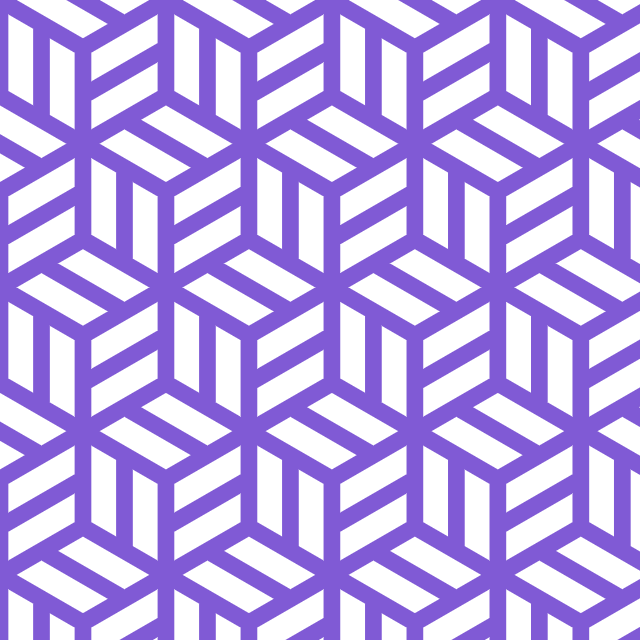
A Shadertoy shader for this pattern:

```glsl
// Isometric tumbling-block lattice: purple outlines, each rhombus split by a centre bar.
#define PERIOD 0.2593                      // star-to-star spacing, in canvas heights
#define LINE_WIDTH 0.0261                  // outline and bar width, in canvas heights
#define LINE_COLOR vec3(0.502, 0.353, 0.835)
#define FACE_COLOR vec3(1.0)

const float SIXTH_TURN = 1.04719755;
const float SQRT3 = 1.7320508;

// Offset from the nearest point of a triangular lattice with unit spacing.
vec2 nearestStar(vec2 p) {
    vec2 cell = vec2(1.0, SQRT3);
    vec2 a = mod(p + 0.5 * cell, cell) - 0.5 * cell;
    vec2 b = mod(p, cell) - 0.5 * cell;
    return dot(a, a) < dot(b, b) ? a : b;
}

// Rotate into the sixth of a turn centred on +x.
vec2 foldSector(vec2 p) {
    float angle = atan(p.y, p.x + (p == vec2(0.0) ? 1e-6 : 0.0));
    float turn = round(angle / SIXTH_TURN) * SIXTH_TURN;
    float c = cos(turn), s = sin(turn);
    return vec2(c * p.x + s * p.y, c * p.y - s * p.x);
}

// Distance to the closest centreline, in lattice units.
float blockLines(vec2 p) {
    vec2 q = foldSector(nearestStar(p));
    vec2 normal = vec2(0.5, 0.5 * SQRT3);
    float spoke = dot(vec2(q.x, -abs(q.y)), normal);
    float bar = abs(dot(q - vec2(0.5, 0.0), normal));
    return min(spoke, bar);
}

void mainImage(out vec4 fragColor, in vec2 fragCoord) {
    // Lattice is anchored at the top-left corner.
    vec2 p = (fragCoord - vec2(0.0, iResolution.y)) / iResolution.y;
    float edge = blockLines(p / PERIOD) * PERIOD - 0.5 * LINE_WIDTH;

    // One-pixel edge coverage.
    float face = clamp(0.5 + edge * iResolution.y, 0.0, 1.0);
    fragColor = vec4(mix(LINE_COLOR, FACE_COLOR, face), 1.0);
}
```
